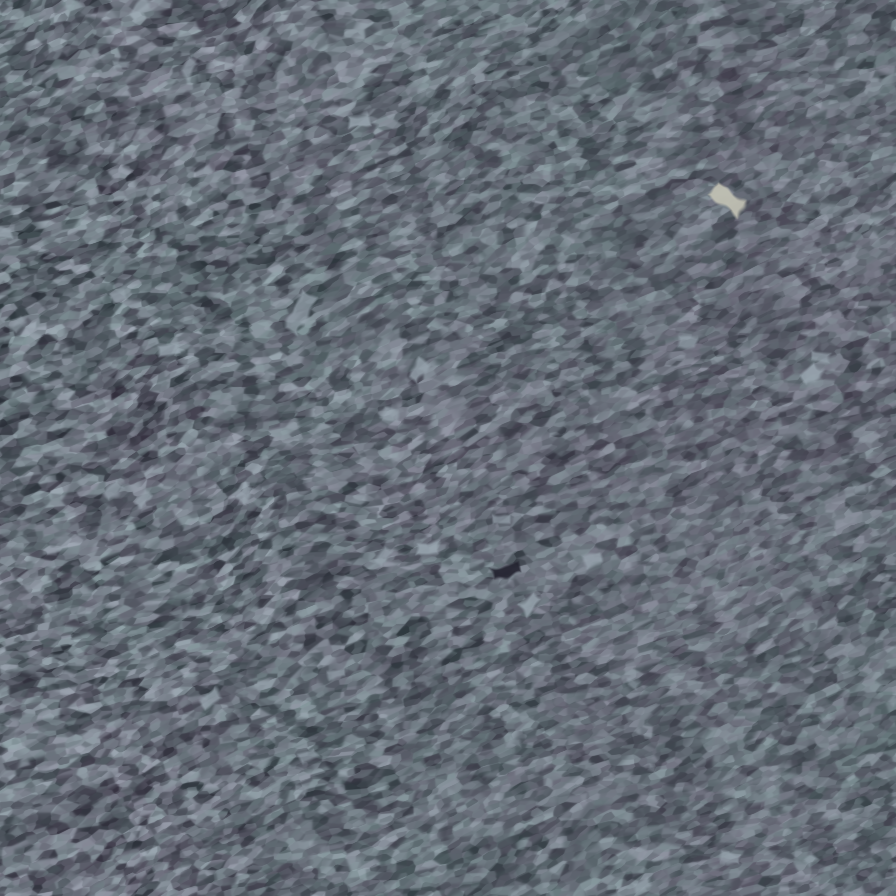
A WebGL 1 fragment shader for this texture:

```glsl
precision highp float;
// Blue-grey stone of fine, slanted mineral grains with a few pale and dark chips.
// Two layers of softly blended, stretched cells give the grains; slow noise
// shifts their contrast, tint and brightness, and rotated boxes form the chips.

uniform vec2 u_resolution;

const vec3 DARK_SLATE = vec3(0.270, 0.290, 0.330);
const vec3 PALE_SLATE = vec3(0.530, 0.570, 0.610);
const vec3 TINT_SHIFT = vec3(0.016, -0.008, 0.007);
const vec3 FLAKE = vec3(0.60, 0.65, 0.69);
const vec3 CREAM = vec3(0.75, 0.75, 0.70);
const vec3 INK = vec3(0.13, 0.13, 0.18);
const float GRAIN_ANGLE = 0.37;

vec2 hash2(vec2 p) {
  vec3 q = fract(p.xyx * vec3(0.1031, 0.1030, 0.0973));
  q += dot(q, q.yzx + 33.33);
  return fract((q.xx + q.yz) * q.zy);
}

float valueNoise(vec2 p) {
  vec2 cell = floor(p);
  vec2 f = fract(p);
  f = f * f * (3.0 - 2.0 * f);
  float low = mix(hash2(cell).x, hash2(cell + vec2(1.0, 0.0)).x, f.x);
  float high = mix(hash2(cell + vec2(0.0, 1.0)).x, hash2(cell + vec2(1.0)).x, f.x);
  return mix(low, high, f.y) * 2.0 - 1.0;
}

vec2 rotate(vec2 p, float angle) {
  float c = cos(angle);
  float s = sin(angle);
  return vec2(c * p.x + s * p.y, c * p.y - s * p.x);
}

// Tone (x) and tint (y) from -1 to 1, blended between jittered cells.
vec2 grains(vec2 p, float sharpness, float seed) {
  vec2 cell = floor(p);
  vec2 total = vec2(0.0);
  float weightSum = 0.0;
  for (int j = -1; j <= 1; j++) {
    for (int i = -1; i <= 1; i++) {
      vec2 id = cell + vec2(float(i), float(j));
      vec2 offset = id + hash2(id + seed) - p;
      float weight = exp(-sharpness * dot(offset, offset));
      total += weight * (hash2(id + seed + 57.0) * 2.0 - 1.0);
      weightSum += weight;
    }
  }
  return total / weightSum;
}

// Soft mask of a rotated chip with a slightly ragged outline.
float chip(vec2 p, vec2 center, float angle, vec2 halfSize) {
  vec2 q = rotate(p - center, angle);
  q += 0.003 * vec2(valueNoise(p * 90.0), valueNoise(p * 90.0 + 40.0));
  vec2 d = abs(q) - halfSize;
  float dist = length(max(d, 0.0)) + min(max(d.x, d.y), 0.0);
  return 1.0 - smoothstep(-0.002, 0.003, dist);
}

// Sparse pale flakes, at most one per grid cell.
float flakes(vec2 p, float spacing, float chance) {
  vec2 cell = floor(p / spacing);
  float mask = 0.0;
  for (int j = -1; j <= 1; j++) {
    for (int i = -1; i <= 1; i++) {
      vec2 id = cell + vec2(float(i), float(j)) + 200.0;
      vec2 pick = hash2(id);
      vec2 center = (id - 200.0 + hash2(id + 31.0)) * spacing;
      vec2 halfSize = mix(vec2(0.004, 0.003), vec2(0.012, 0.006), pick.y);
      float present = step(pick.x, chance) * (0.35 + 0.5 * pick.y);
      float angle = GRAIN_ANGLE + (hash2(id + 73.0).x - 0.5) * 1.4;
      mask = max(mask, present * chip(p, center, angle, halfSize));
    }
  }
  return mask;
}

void main() {
  vec2 uv = gl_FragCoord.xy / min(u_resolution.x, u_resolution.y);

  // Bend the grain direction gently
  vec2 bend = vec2(valueNoise(uv * 9.0 + 11.0), valueNoise(uv * 9.0 + 70.0));
  vec2 along = rotate(uv + 0.008 * bend, GRAIN_ANGLE) + 4.0;

  // Coarse and fine grains
  vec2 coarse = grains(along * vec2(54.0, 112.0), 13.0, 3.0);
  vec2 fine = grains(along * vec2(94.0, 178.0), 11.0, 91.0);
  float patches = valueNoise(uv * 5.0 + 20.0) + 0.7 * valueNoise(uv * 17.0 + 50.0);
  float contrast = mix(1.15, 0.85, smoothstep(0.1, 0.8, uv.x));
  float tone = contrast * (coarse.x + 0.65 * fine.x) + 0.11 * patches;

  // Slate ramp with violet and teal drift
  vec3 color = mix(DARK_SLATE, PALE_SLATE, 0.48 + 0.46 * tone);
  float tint = 0.7 * coarse.y + 0.4 * fine.y + 0.5 * valueNoise(uv * 6.0 + 90.0);
  color += TINT_SHIFT * tint;

  // Scattered flakes and the single larger chips
  color = mix(color, FLAKE, flakes(uv, 0.075, 0.22));
  color = mix(color, FLAKE, 0.7 * chip(uv, vec2(0.335, 0.652), 1.1, vec2(0.022, 0.008)));
  color = mix(color, CREAM, 0.95 * chip(uv, vec2(0.812, 0.777), -0.6, vec2(0.019, 0.008)));
  color = mix(color, INK, 0.9 * chip(uv, vec2(0.565, 0.363), 0.3, vec2(0.014, 0.006)));

  gl_FragColor = vec4(clamp(color, 0.0, 1.0), 1.0);
}
```
